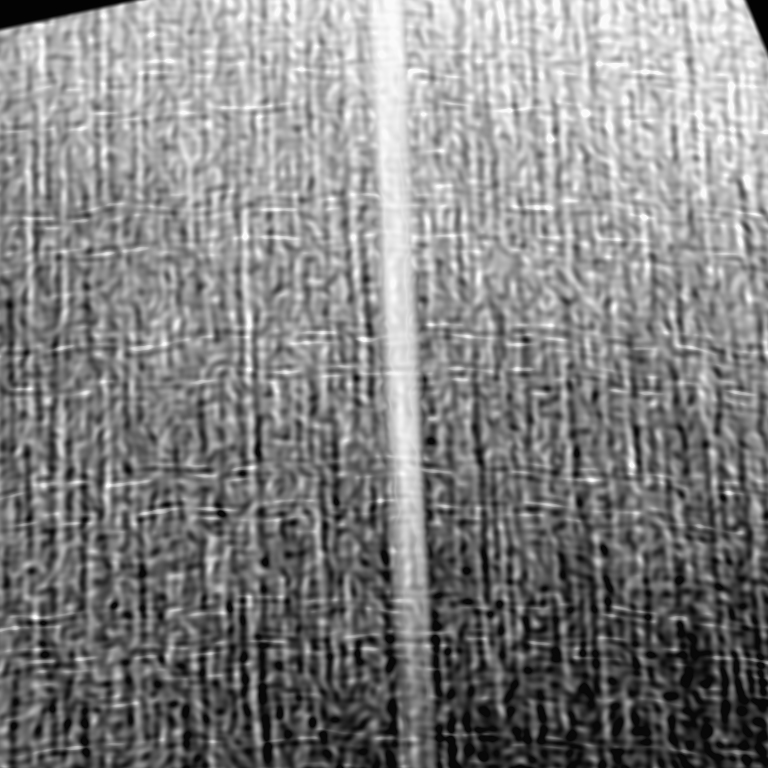
Reproduce this texture procedurally as a three.js fragment shader.

```glsl
// Worn grey woven cloth, fading to dark below, with one pale lengthwise stripe.
#define WARP_THREADS 46.0
#define WEFT_ROWS 66.0
#define FAN 0.09
#define STRIPE_AT 0.547
#define STRIPE_HALF 0.021
#define GRAIN 0.26
#define WARP_LONG 0.16
#define WARP_SHORT 0.19
#define WEFT 0.14
#define MOTTLE 0.13
#define INK 0.03

varying vec2 vUv;

const float TAU = 6.28319;

vec2 hash2(vec2 p) {
  vec2 q = vec2(dot(p, vec2(127.1, 311.7)), dot(p, vec2(269.5, 183.3)));
  return fract(sin(q) * 4375.85);
}

// Cellular wavelet noise: each cell adds one short ripple.
// wave is cycles per cell; turn spreads the ripple directions.
float ripples(vec2 p, vec2 wave, float turn) {
  vec2 cell = floor(p);
  float sum = 0.0;
  for (int j = -1; j <= 1; j++) {
    for (int i = -1; i <= 1; i++) {
      vec2 id = cell + vec2(float(i), float(j));
      vec2 d = p - id - 0.15 - 0.7 * hash2(id);
      vec2 rnd = hash2(id + 37.0);
      float angle = turn * rnd.x;
      float c = cos(angle);
      float s = sin(angle);
      vec2 dir = vec2(c * wave.x - s * wave.y, s * wave.x + c * wave.y);
      float size = 0.4 + 0.6 * fract(rnd.x * 17.0);
      sum += size * exp(-4.0 * dot(d, d)) * cos(TAU * (dot(dir, d) + rnd.y));
    }
  }
  return sum;
}

// Smooth step across the line through a and b, 1 on its left side.
float leftOf(vec2 p, vec2 a, vec2 b) {
  vec2 along = normalize(b - a);
  return smoothstep(-0.004, 0.004, dot(p - a, vec2(-along.y, along.x)));
}

void main() {
  vec2 p = vUv;

  // Cloth coordinates: warp fans out to the right, weft sags and ripples.
  float u = p.x * (1.0 + FAN * p.y);
  float v = p.y - 0.12 * p.x * (1.0 - p.x) + 0.002 * sin(p.x * 41.0 + p.y * 23.0);

  // Broad light with faint uneven bands.
  float light = mix(0.2, 0.83, p.y);
  light += (p.x - 0.5) * mix(-0.23, 0.2, p.y);
  light += 0.03 * sin(p.y * 19.0 + p.x * 2.0) * sin(p.x * 7.0 + p.y * 4.0 + 1.0);
  vec2 shade = p - vec2(0.02, 0.6);
  light -= 0.09 * exp(-30.0 * dot(shade, shade));

  // Fibre layers: blobby grain, long and short warp threads, weft picks, mottle.
  float grain = ripples(vec2(u * 60.0, v * 54.0), vec2(0.68, 0.0), TAU);
  vec2 warpWave = vec2(1.2, 0.0);
  float warpCells = WARP_THREADS / warpWave.x;
  float longWarp = ripples(vec2(u * warpCells, v * 2.2) + 61.0, warpWave, 0.0);
  float shortWarp = ripples(vec2(u * warpCells, v * 14.0) + 113.0, warpWave, 0.0);
  float weft = ripples(vec2(u * 23.0, v * WEFT_ROWS / 1.2) + 171.0, vec2(0.0, 1.2), 0.0);
  float mottle = ripples(vec2(u * 30.0, v * 11.0) + 223.0, vec2(0.55, 0.0), 0.5);
  float rowWear = 0.75 + 0.45 * sin(v * 71.0 + 2.0 * sin(v * 37.0));
  float weave = GRAIN * grain + WARP_LONG * longWarp + WARP_SHORT * shortWarp;
  weave += WEFT * weft * rowWear + MOTTLE * mottle;

  // The bleached top shows less weave; a few picks catch the light.
  float contrast = mix(1.1, 0.66, p.y * p.y);
  float pick = smoothstep(0.35, 0.9, weft * rowWear + 0.4 * grain);
  float tone = light + contrast * (weave + 0.1 * pick);

  // Pale stripe with frayed sides and dark seams beside it.
  float across = u - STRIPE_AT;
  float side = abs(across) + 0.006 * grain + 0.005 * shortWarp;
  float seam = exp(-pow((across - 0.031) / 0.009, 2.0));
  seam += 0.6 * exp(-pow((across + 0.039) / 0.008, 2.0));
  tone -= 0.17 * seam * (1.0 - smoothstep(0.3, 0.85, p.y));
  float stripe = 1.0 - smoothstep(STRIPE_HALF - 0.011, STRIPE_HALF + 0.007, side);
  float stripeTone = mix(0.5, 0.86, smoothstep(0.0, 0.45, p.y)) + 0.11 * p.y;
  stripeTone += weave * mix(0.7, 0.22, smoothstep(0.0, 0.5, p.y));
  tone = mix(tone, stripeTone, stripe * mix(0.8, 0.97, p.y));

  // Dark background past the two upper corners of the cloth.
  float outside = leftOf(p, vec2(0.0, 0.961), vec2(0.182, 1.0));
  outside = max(outside, leftOf(p, vec2(0.97, 1.0), vec2(1.0, 0.928)));
  tone = mix(clamp(tone, INK, 0.98), 0.01, outside);

  gl_FragColor = vec4(vec3(tone), 1.0);
}
```
